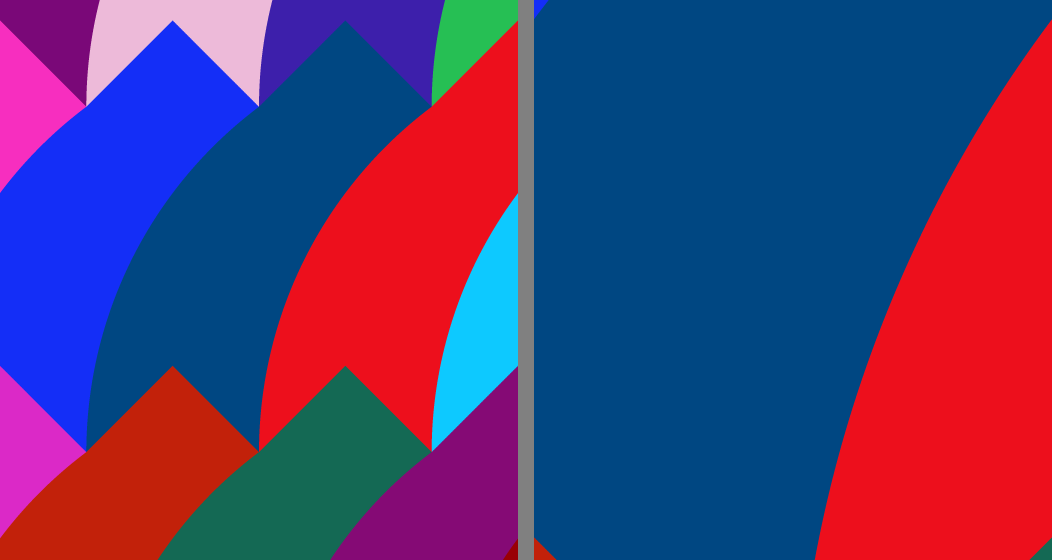
Left, the full canvas; right, a detail of the centre.
A Shadertoy shader for this pattern:

```glsl
// Rows of curved, peaked feathers in flat colours, each row overlapping the one above.

const float COLUMNS = 3.0;        // feathers across the canvas
const float ROW_HEIGHT = 2.0;     // in feather widths
const float ARC_RADIUS = 2.5;     // shifts a side by one width over one row
const vec2 LATTICE_ORIGIN = vec2(0.5, 0.625);
const int SAMPLES = 4;            // per axis, for smooth edges

// Five feathers per row, listed from the bottom row up
const vec3 FEATHER_COLOURS[15] = vec3[15](
    vec3(0.86, 0.16, 0.78), vec3(0.76, 0.13, 0.04), vec3(0.08, 0.41, 0.33),
    vec3(0.52, 0.04, 0.46), vec3(0.60, 0.00, 0.02),
    vec3(0.97, 0.18, 0.75), vec3(0.08, 0.18, 0.97), vec3(0.00, 0.28, 0.51),
    vec3(0.93, 0.06, 0.11), vec3(0.05, 0.79, 1.00),
    vec3(0.60, 0.10, 0.58), vec3(0.48, 0.03, 0.47), vec3(0.93, 0.73, 0.85),
    vec3(0.24, 0.12, 0.67), vec3(0.15, 0.75, 0.33));

// Zigzag of 45 degree peaks, zero at whole x
float peakHeight(float x) {
    return 0.5 - abs(fract(x) - 0.5);
}

// Sideways shift of a circular edge that starts out vertical
float arcShift(float height, float radius) {
    return radius - sqrt(radius * radius - height * height);
}

vec3 featherColour(float column, float row) {
    int c = int(mod(column + 2.0, 5.0));
    int r = int(mod(row + 1.0, 3.0));
    return FEATHER_COLOURS[r * 5 + c];
}

vec3 featherPattern(vec2 p) {
    float row = floor((p.y - peakHeight(p.x)) / ROW_HEIGHT);
    float height = clamp(p.y - row * ROW_HEIGHT, 0.0, ROW_HEIGHT);
    float column = floor(p.x - arcShift(height, ARC_RADIUS));
    return featherColour(column, row);
}

void mainImage(out vec4 fragColor, in vec2 fragCoord) {
    float scale = COLUMNS / iResolution.x;
    vec3 sum = vec3(0.0);

    // Average a grid of samples inside the pixel
    for (int j = 0; j < SAMPLES; j++) {
        for (int i = 0; i < SAMPLES; i++) {
            vec2 offset = (vec2(i, j) + 0.5) / float(SAMPLES) - 0.5;
            sum += featherPattern((fragCoord + offset) * scale - LATTICE_ORIGIN);
        }
    }
    fragColor = vec4(sum / float(SAMPLES * SAMPLES), 1.0);
}
```
